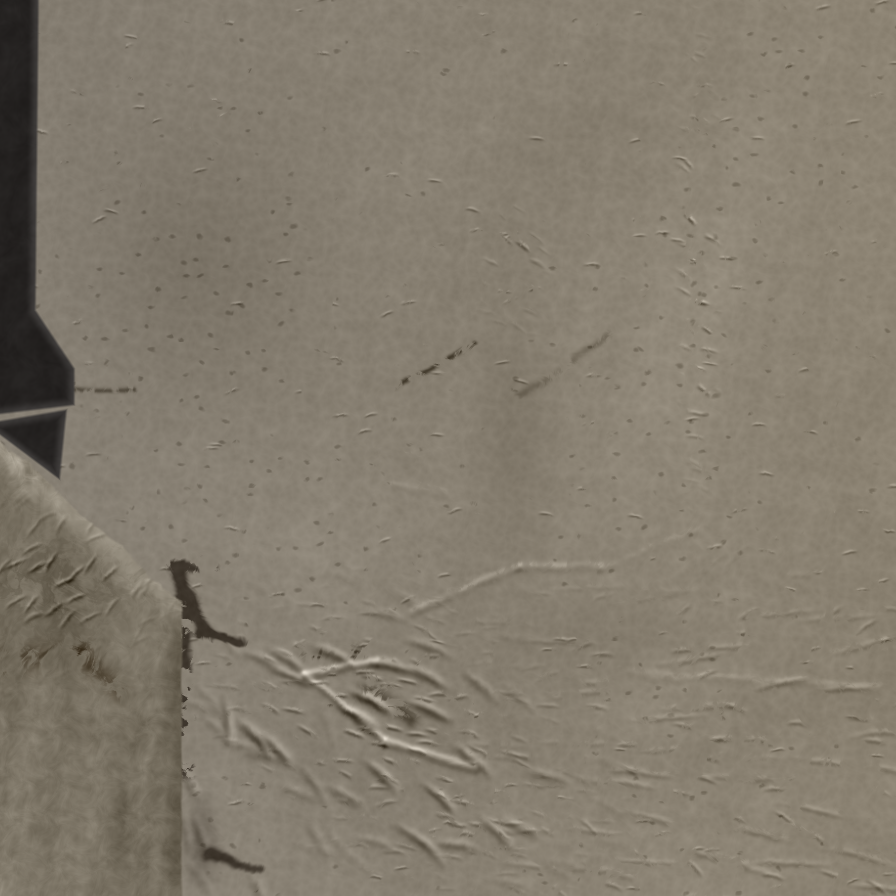
Write a Shadertoy shader that draws this texture.

```glsl
// Weathered plaster wall with chipped ridges, a worn stone pillar and a dark post at the left.

vec2 hash2(vec2 p) {
    vec3 q = fract(p.xyx * vec3(0.1031, 0.103, 0.0973));
    q += dot(q, q.yzx + 33.33);
    return fract((q.xx + q.yz) * q.zy);
}

// Distance to the nearest scattered point
float cellular(vec2 p) {
    float nearest = 2.0;
    for (int y = -1; y <= 1; y++)
    for (int x = -1; x <= 1; x++) {
        vec2 id = floor(p) + vec2(x, y);
        nearest = min(nearest, length(id + hash2(id) - p));
    }
    return nearest;
}

// Layered, warped sines, roughly -1 to 1
float clouds(vec2 p) {
    float sum = 0.0, amp = 0.6;
    for (int i = 0; i < 5; i++) {
        p = mat2(0.8, -0.6, 0.6, 0.8) * p * 1.7 + 0.8 * sin(p.yx * 1.3 + 2.0);
        sum += amp * sin(p.x) * sin(p.y + 1.0);
        amp *= 0.68;
    }
    return sum;
}

// Scattered embossed strokes: lit above, shaded below
float strokes(vec2 p, float angle, float density) {
    float sum = 0.0;
    for (int y = -1; y <= 1; y++)
    for (int x = -1; x <= 1; x++) {
        vec2 id = floor(p) + vec2(x, y);
        vec2 place = hash2(id), trait = hash2(id + 57.3);
        float a = angle + (trait.y - 0.5) * 0.7;
        vec2 d = mat2(cos(a), -sin(a), sin(a), cos(a)) * (p - id - place);
        float v = (d.y + 0.15 * d.x * d.x) / 0.1;
        sum += step(trait.x, density) * (v - 0.15) * exp(-v * v) * (1.0 - smoothstep(0.1, 0.65, abs(d.x)));
    }
    return sum;
}

// Soft line from ends.xy to ends.zw
float line(vec2 p, vec4 ends, float width) {
    vec2 d = ends.zw - ends.xy;
    float t = clamp(dot(p - ends.xy, d) / dot(d, d), 0.0, 1.0);
    float r = length(p - ends.xy - d * t) / width;
    return exp(-r * r);
}

float ridge(vec2 p, vec4 ends) {
    return line(p, ends, 0.0035) - 0.6 * line(p + vec2(0, 0.007), ends, 0.004);
}

// Soft spot: centre in xy, size in zw
float blob(vec2 p, vec4 spot) {
    vec2 d = (p - spot.xy) / spot.zw;
    return exp(-dot(d, d));
}

float inside(float dist) {
    return 1.0 - smoothstep(-0.002, 0.002, dist);
}

void mainImage(out vec4 fragColor, in vec2 fragCoord) {
    vec2 p = fragCoord / iResolution.xy;
    float mottle = clouds(p * 4.0 + 3.0), fine = clouds(p * 38.0), grain = clouds(p * 95.0);
    vec2 q = p + 0.004 * vec2(fine, clouds(p * 30.0 + 9.0));
    vec2 s = mix(p, q, 0.45);
    float gaps = smoothstep(-0.35, 0.3, fine + 0.5 * grain);

    // Wall: broad stains and mottling
    vec3 col = mix(vec3(0.532, 0.504, 0.458), vec3(0.548, 0.513, 0.45), p.x);
    col += 0.023 * mottle + 0.012 * fine;
    float stain = blob(q, vec4(0.22, 0.72, 0.16, 0.2)) + blob(q, vec4(0.57, 0.52, 0.04, 0.13))
                + 0.6 * blob(q, vec4(0.66, 0.29, 0.12, 0.04));
    col -= 0.052 * stain * (0.8 + 0.7 * mottle + 0.3 * fine);

    // Chips: a vertical chain, a short cluster and sparse specks
    float chain = blob(p, vec4(0.78, 0.71, 0.016, 0.17)) + 0.7 * blob(p, vec4(0.575, 0.7, 0.025, 0.05));
    float relief = 0.6 * chain * gaps * strokes(s * 44.0, -0.4, 0.7);
    relief += 0.25 * gaps * strokes(s * 58.0, 0.1, 0.06);
    relief -= 0.1 * smoothstep(0.14, 0.03, cellular(q * vec2(28, 40))) * smoothstep(0.15, 0.6, mottle + fine);

    // Rubble field and trowel drags along the lower wall
    float rubble = blob(p, vec4(0.4, 0.22, 0.13, 0.085)) + 0.6 * blob(p, vec4(0.52, 0.1, 0.12, 0.08));
    relief += rubble * (0.5 * strokes(s * 19.0, -0.5, 0.8) + 0.4 * gaps * strokes(s * 40.0, -0.2, 0.8));
    relief += 0.65 * blob(p, vec4(0.28, 0.11, 0.06, 0.09)) * strokes(s * 18.0, -1.1, 0.9);
    float drag = smoothstep(0.42, 0.25, p.y) * smoothstep(0.4, 0.75, p.x);
    float slope = mix(-0.4, 0.25, smoothstep(0.05, 0.3, p.y));
    relief += drag * gaps * (0.15 * strokes(s * vec2(11, 30), slope, 0.8) + 0.2 * strokes(s * 37.0, slope, 0.25));

    // Raised seams, broken cracks and hollows
    relief += 0.1 * (0.4 + 0.6 * gaps) * (ridge(s, vec4(0.46, 0.32, 0.58, 0.37)) + ridge(s, vec4(0.58, 0.37, 0.67, 0.37))
            + 0.4 * ridge(q, vec4(0.67, 0.37, 0.78, 0.41)) + 0.4 * ridge(q, vec4(0.44, 0.46, 0.5, 0.45))
            + 0.5 * ridge(q, vec4(0.7, 0.25, 0.98, 0.235)));
    relief += 0.19 * (ridge(s, vec4(0.34, 0.25, 0.43, 0.175)) + ridge(s, vec4(0.43, 0.175, 0.53, 0.145))
            + ridge(s, vec4(0.34, 0.25, 0.42, 0.265)));
    relief -= 0.27 * gaps * line(s, vec4(0.44, 0.568, 0.53, 0.615), 0.003);
    relief -= 0.1 * gaps * line(q, vec4(0.58, 0.555, 0.68, 0.625), 0.005);
    relief -= 0.2 * gaps * line(s, vec4(0.08, 0.565, 0.15, 0.565), 0.003);
    relief -= 0.22 * gaps * (line(q, vec4(0.34, 0.27, 0.4, 0.275), 0.007) + line(q, vec4(0.41, 0.23, 0.46, 0.195), 0.009));
    col += relief;

    // Ragged shadow beside the pillar
    float shade = gaps * (line(q, vec4(0.205, 0.33, 0.207, 0.14), 0.01) + 0.8 * line(q, vec4(0.19, 0.37, 0.24, 0.367), 0.006))
                + line(q, vec4(0.2, 0.36, 0.225, 0.3), 0.009) + line(q, vec4(0.225, 0.295, 0.27, 0.285), 0.005)
                + 0.45 * blob(q, vec4(0.225, 0.06, 0.03, 0.08)) + 0.7 * line(q, vec4(0.235, 0.045, 0.29, 0.03), 0.006);
    col = mix(col, vec3(0.2, 0.17, 0.135), 0.9 * smoothstep(0.15, 0.85, shade));

    // Pillar: lit bevel, flaking stone, brown band
    float bevel = (0.51 - 0.9 * q.x - q.y) / 1.35, side = 0.203 - q.x + 0.005 * fine;
    vec3 stone = vec3(0.475, 0.445, 0.387) + 0.035 * clouds(p * vec2(28, 9)) + 0.025 * fine + 0.02 * grain;
    float flaking = blob(p, vec4(0.06, 0.35, 0.1, 0.07));
    stone += flaking * (0.35 * strokes(s * 38.0, 0.7, 0.8) - 0.1 * gaps);
    stone += 0.15 * smoothstep(0.04, 0.006, bevel) * (0.8 + 0.4 * fine);
    float band = line(q, vec4(0, 0.26, 0.09, 0.27), 0.016) + line(q, vec4(0.09, 0.265, 0.135, 0.23), 0.011);
    stone -= vec3(0.15, 0.16, 0.165) * band * gaps + 0.08 * blob(q, vec4(0.13, 0.08, 0.013, 0.05));
    stone -= 0.08 * smoothstep(0.03, 0.0, side);
    col = mix(col, stone, inside(-min(bevel, side)));

    // Dark post with flared foot and lower block
    float shaft = max(p.x - 0.033 - 0.01 * p.y, 0.64 - p.y);
    float foot = max(max(p.x - 0.083, (p.y - 0.59 + 1.5 * (p.x - 0.082)) / 1.8), 0.538 + 0.12 * p.x - p.y);
    float block = max(max(p.x - 0.02 - 0.1 * p.y, p.y - 0.53 - 0.17 * p.x), 0.515 - 0.75 * p.x - p.y);
    float post = min(shaft, min(foot, block));
    vec3 paint = vec3(0.14, 0.13, 0.125) + 0.015 * fine + 0.1 * smoothstep(-0.012, 0.0, post);
    col = mix(col, paint, inside(post));

    // Soft surface grain
    col += (0.012 * grain + 0.03 * (cellular(p * 110.0) - 0.48)) * (1.0 - 0.6 * inside(post));
    fragColor = vec4(clamp(col, 0.0, 1.0), 1);
}
```
